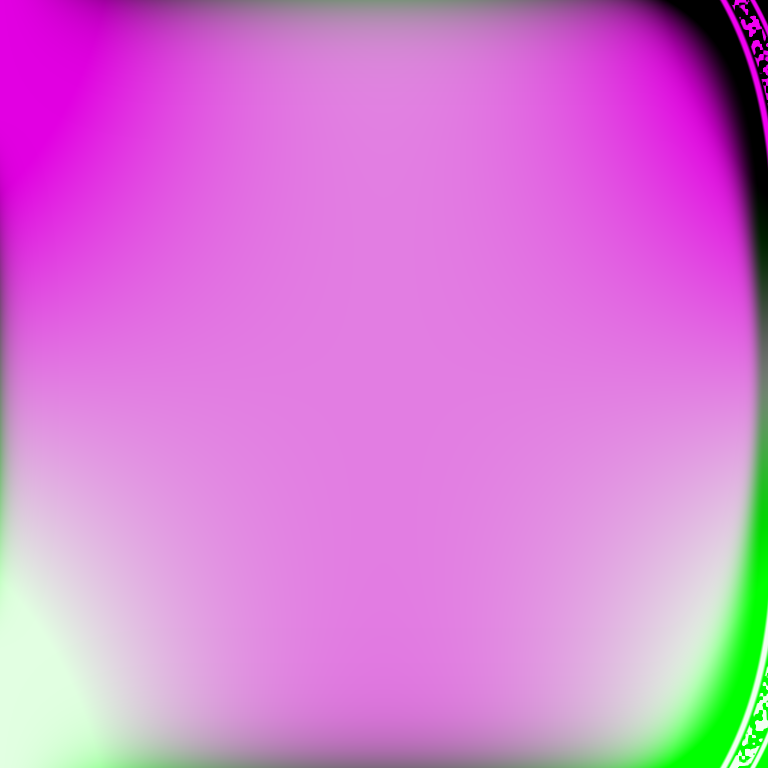
Write a WebGL 2 fragment shader that draws this background.

```glsl
#version 300 es
precision highp float;

uniform vec2 u_resolution;
out vec4 fragColor;

float hash(vec2 cell) {
    return fract(sin(dot(cell, vec2(127.1, 311.7))) * 43758.5453);
}

float valueNoise(vec2 p) {
    vec2 cell = floor(p);
    vec2 f = fract(p);
    f = f * f * (3.0 - 2.0 * f);
    float low = mix(hash(cell), hash(cell + vec2(1.0, 0.0)), f.x);
    float high = mix(hash(cell + vec2(0.0, 1.0)), hash(cell + vec2(1.0)), f.x);
    return mix(low, high, f.y);
}

// Soft stripe of the given half width around a centre value
float stripe(float value, float centre, float halfWidth) {
    return 1.0 - smoothstep(halfWidth * 0.4, halfWidth * 1.4, abs(value - centre));
}

// Green saddle: low in the upper corners, high in the lower ones
float greenField(vec2 p) {
    float x2 = p.x * p.x;
    return clamp(0.49 - x2 * p.y + 0.08 * pow(abs(p.y), 5.0) * sign(p.y) * (1.0 - x2), 0.0, 1.0);
}

// Shading along the top, bottom and left edges, fading at the left corners
float edgeShade(vec2 p) {
    float horizontal = pow(abs(p.y), 14.0) * smoothstep(-1.0, -0.55, p.x);
    float vertical = exp(-(p.x + 1.0) / 0.024) * (1.0 - smoothstep(0.15, 0.7, abs(p.y)));
    return 0.4 * horizontal + 0.43 * vertical;
}

// Shading towards the curved right rim, widest near its ends
float rimShade(float rim, float height) {
    float width = 0.025 + 0.12 * height * height;
    float inside = max(0.99 - rim, 0.0) / width;
    float strength = mix(0.45, 0.9, smoothstep(0.0, 0.42, height));
    return strength * exp(-inside * inside);
}

// Two bright lines with a speckled band between them
float rimGlow(float rim, vec2 p) {
    float lines = max(stripe(rim, 1.024, 0.009), stripe(rim, 1.1, 0.007));
    float band = smoothstep(1.036, 1.042, rim) * (1.0 - smoothstep(1.086, 1.092, rim));
    float speckle = smoothstep(0.42, 0.58, valueNoise(p * 110.0));
    return max(lines, band * speckle);
}

void main() {
    vec2 p = gl_FragCoord.xy / u_resolution * 2.0 - 1.0;
    float height = abs(p.y);
    float rim = p.x + 0.14 * pow(height, 4.0);

    float green = greenField(p);
    float magenta = 0.885 - edgeShade(p) - rimShade(rim, height);
    magenta = max(clamp(magenta, 0.0, 1.0), 0.95 * rimGlow(rim, p));

    fragColor = vec4(magenta, green, magenta, 1.0);
}
```
